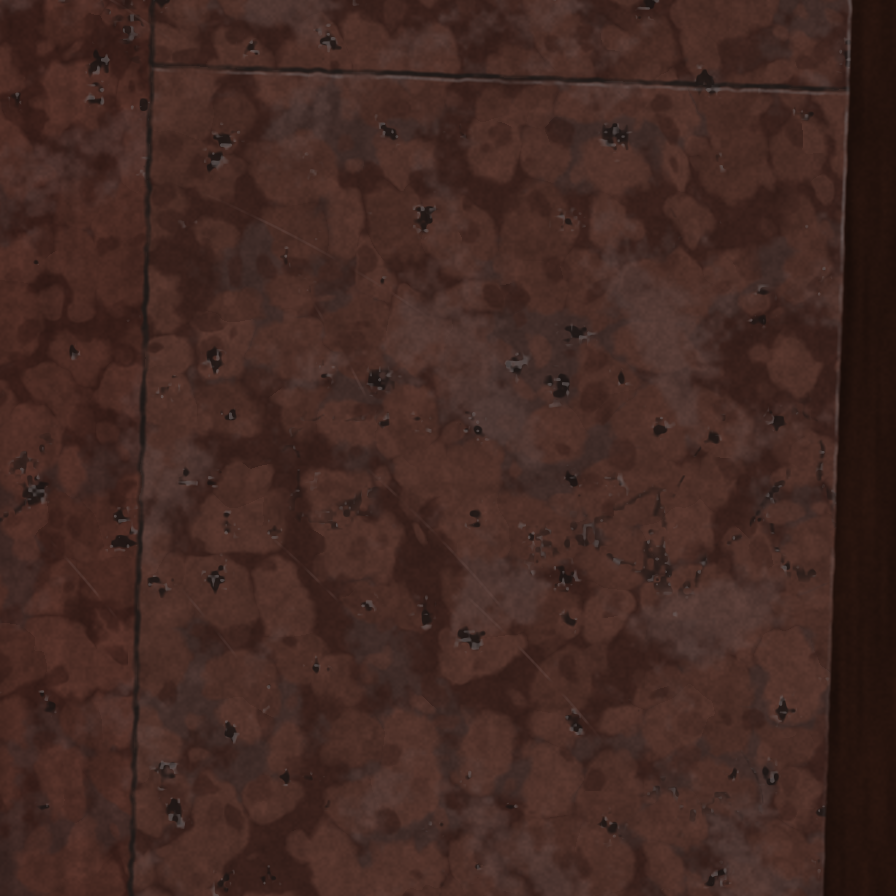
Give the GLSL for this texture, as a WebGL 1 fragment shader.

```glsl
precision highp float;
// Worn red-brown marble slabs with dark seams, beside a strip of dark wood.
// Warped cellular pebbles lie in a mottled matrix made of layered sines;
// ragged pits, veins, scratches and fine grain are added on top.
uniform vec2 u_resolution;

const vec3 PEBBLE_LIGHT = vec3(0.325, 0.203, 0.170);
const vec3 PEBBLE_MID   = vec3(0.274, 0.166, 0.137);
const vec3 MATRIX       = vec3(0.212, 0.122, 0.102);
const vec3 MATRIX_GREY  = vec3(0.240, 0.166, 0.150);
const vec3 HAZE         = vec3(0.325, 0.238, 0.220);
const vec3 WOOD         = vec3(0.138, 0.072, 0.050);
const vec3 PIT          = vec3(0.095, 0.075, 0.070);
const vec3 GLINT        = vec3(0.420, 0.380, 0.375);
const vec3 SEAM         = vec3(0.125, 0.100, 0.092);
const float LARGE_CELLS = 14.0;
const float SMALL_CELLS = 29.0;
const float PIT_CELLS   = 18.0;
const float PIT_CHANCE  = 0.3;
const float GRAIN       = 0.095;
const mat2 TURN = mat2(0.8, 0.6, -0.6, 0.8);

float hash(vec2 p) {
  p = fract(p * vec2(0.1031, 0.1137));
  p += dot(p, p.yx + 33.33);
  return fract((p.x + p.y) * p.x * 17.3);
}

vec2 hash2(vec2 p) { return vec2(hash(p + 7.3), hash(p + 41.9)); }

float noise(vec2 p) {
  vec2 i = floor(p), f = fract(p);
  f *= f * (3.0 - 2.0 * f);
  return mix(mix(hash(i), hash(i + vec2(1, 0)), f.x),
             mix(hash(i + vec2(0, 1)), hash(i + vec2(1, 1)), f.x), f.y);
}

// Layered, turned sines, about -1 to 1
float waves(vec2 p) {
  float sum = 0.0, amp = 0.6;
  for (int i = 0; i < 4; i++) {
    p = TURN * p * 1.55 + 0.9 * sin(p.yx * 1.1) + 2.7;
    sum += amp * sin(p.x) * cos(p.y);
    amp *= 0.68;
  }
  return sum;
}

// Nearest rounded cell: x = signed distance, y = random tone
vec2 cells(vec2 p, float minRadius, float maxRadius, float chance) {
  vec2 home = floor(p), best = vec2(1.0, 0.0);
  for (int y = -1; y <= 1; y++) {
    for (int x = -1; x <= 1; x++) {
      vec2 id = home + vec2(x, y);
      vec2 v = p - id - 0.2 - 0.6 * hash2(id);
      float turn = 6.283 * hash(id + 3.7);
      v = mat2(cos(turn), sin(turn), -sin(turn), cos(turn)) * v;
      float d = length(v * vec2(1.0, 1.35)) - mix(minRadius, maxRadius, hash(id + 19.1));
      if (hash(id + 61.7) < chance && d < best.x) best = vec2(d, hash(id + 88.3));
    }
  }
  return best;
}

vec3 marble(vec2 p) {
  vec2 warp = vec2(waves(p * 16.0), waves(p * 16.0 + 5.0)) * 0.017;
  float ragged = noise(p * 75.0) + 0.6 * noise(p * 150.0) - 0.8;
  float grey = waves(p * 8.0) + 0.4 * ragged;
  vec3 color = mix(MATRIX, MATRIX_GREY, smoothstep(-0.1, 0.4, grey));
  vec2 large = cells((p + warp) * LARGE_CELLS, 0.38, 0.74, 0.92);
  vec2 small = cells((p + warp * 0.6) * SMALL_CELLS + 9.0, 0.2, 0.56, 0.62);
  large.x += 0.13 * ragged;
  small.x += 0.2 * ragged;
  color = mix(color, mix(PEBBLE_MID, PEBBLE_LIGHT, large.y), 0.94 * smoothstep(0.09, -0.09, large.x));
  vec3 smallTone = mix(MATRIX, PEBBLE_LIGHT, smoothstep(0.05, 0.8, small.y));
  color = mix(color, smallTone, 0.68 * smoothstep(0.12, -0.12, small.x));
  // Greyish polish haze, broken up by the roughness
  float haze = waves(p * 9.0 + 8.0) + 0.5 * ragged;
  color = mix(color, HAZE, 0.62 * smoothstep(0.15, 0.8, haze));
  return color * (1.0 + 0.05 * waves(p * 45.0) + 0.07 * ragged);
}

// Faint straight scratches, mostly falling to the right
float scratches(vec2 p, float px) {
  float mark = 0.0;
  for (int i = 0; i < 9; i++) {
    vec2 id = vec2(float(i) * 5.3, 2.0);
    float angle = -0.72 + 0.7 * (hash(id + 4.0) - 0.5);
    vec2 v = p - hash2(id), along = vec2(cos(angle), sin(angle));
    float t = dot(v, along);
    float d = abs(dot(v, vec2(-along.y, along.x)) + 0.35 * t * t);
    float span = mix(0.04, 0.19, hash(id + 9.0));
    mark += smoothstep(0.0011 + px, 0.0004, d) * smoothstep(span, span * 0.6, abs(t));
  }
  return min(mark, 1.0) * smoothstep(0.15, 0.75, noise(p * 60.0));
}

void main() {
  vec2 uv = gl_FragCoord.xy / u_resolution;
  float px = 1.0 / min(u_resolution.x, u_resolution.y);
  float wobble = (noise(uv * 90.0) - 0.5) * 0.004;
  float leftSeam = uv.x - 0.146 - 0.025 * uv.y + wobble;
  float topSeam = uv.y - 0.934 + 0.036 * uv.x + wobble * 0.6;
  float woodEdge = uv.x - 0.919 - 0.032 * uv.y + wobble * 0.4;
  float inRight = smoothstep(-px, px, leftSeam);

  // Each slab shows another part of the marble
  vec2 slab = leftSeam < 0.0 ? vec2(3.1, 1.7) : (topSeam > 0.0 ? vec2(6.4, 2.3) : vec2(1.0));
  vec2 p = uv + slab;
  vec3 color = marble(p);
  float streak = noise(uv * vec2(90.0, 6.0)) - 0.5;
  color *= mix(vec3(0.97, 0.91, 0.90) * (1.0 + 0.16 * streak), vec3(1.0), inRight);

  // Ragged pits in clusters and broken veins, with bright chips
  float rough = noise(p * 150.0), chips = noise(p * 210.0 + 31.0);
  float sparse = 0.2 * smoothstep(0.15, -0.3, waves(p * 6.0 + 4.0));
  float pitDist = cells(p * PIT_CELLS, 0.03, 0.2, PIT_CHANCE).x + (rough - 0.5) * 0.42 + sparse;
  float pit = smoothstep(0.08, -0.08, pitDist);
  float vein = smoothstep(0.1, 0.0, abs(waves(p * 8.0 + 2.0)))
             * smoothstep(0.58, 0.8, noise(p * 8.0 + 5.0)) * smoothstep(0.4, 0.7, rough);
  color = mix(color, PIT, max(pit * 0.8, vein * 0.6));
  float nearPit = smoothstep(0.24, 0.0, pitDist) + vein;
  color = mix(color, GLINT, 0.6 * min(nearPit, 1.0) * smoothstep(0.62, 0.88, chips));
  color = mix(color, HAZE * 1.15, 0.4 * scratches(uv, px));

  // Broken seams, with a worn light lip under the upper one
  float worn = smoothstep(0.05, 0.75, 0.6 * noise(uv * 45.0) + 0.4 * noise(uv * 130.0));
  float gap = 0.4 + 0.6 * worn;
  color = mix(color, SEAM, gap * smoothstep(0.0042 + px, 0.0005, abs(leftSeam)));
  color = mix(color, SEAM, inRight * gap * smoothstep(0.0036 + px, 0.0005, abs(topSeam)));
  float lip = smoothstep(0.0024 + px, 0.0, abs(topSeam + 0.005));
  color = mix(color, GLINT, 0.5 * inRight * worn * lip);

  // Wood strip and the pale slab edge
  float fibre = noise(uv * vec2(150.0, 9.0)) + noise(uv * vec2(60.0, 14.0)) - 1.0;
  vec3 wood = WOOD * (1.0 + 0.2 * fibre) * mix(0.78, 1.0, smoothstep(0.0, 0.02, woodEdge));
  color = mix(color, wood, smoothstep(-2.0 * px, 2.0 * px, woodEdge));
  float rim = smoothstep(0.0026 + px, 0.0, abs(woodEdge + 0.002));
  color = mix(color, GLINT, rim * worn * mix(0.12, 0.6, smoothstep(0.1, 0.85, uv.y)));

  // Fine grain
  float grain = noise(uv * 330.0) + noise(uv * 170.0 + 9.0) - 1.0;
  gl_FragColor = vec4(color * (1.0 + GRAIN * grain), 1.0);
}
```
